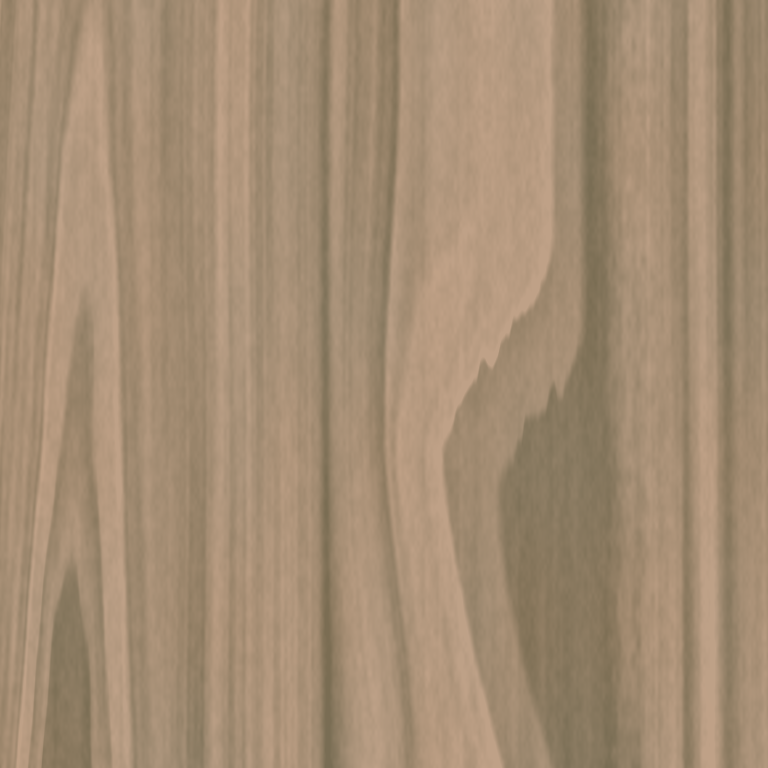
Reproduce this texture procedurally as a WebGL 2 fragment shader.

```glsl
#version 300 es
precision highp float;
// Walnut veneer: nested cathedral arches at the left, straight streaks between,
// and an S-shaped pale figure beside dark heartwood. Each zone gives a tone
// from 0 (olive) to 1 (pinkish tan); fine stretched noise adds the pores.
uniform vec2 u_resolution;
out vec4 fragColor;

float hash(vec2 p) {
  vec3 q = fract(p.xyx * 0.1031);
  q += dot(q, q.yzx + 33.33);
  return fract((q.x + q.y) * q.z);
}

float noise(vec2 p) {
  vec2 i = floor(p), f = fract(p);
  f = f * f * (3.0 - 2.0 * f);
  return mix(mix(hash(i), hash(i + vec2(1, 0)), f.x),
             mix(hash(i + vec2(0, 1)), hash(i + vec2(1, 1)), f.x), f.y);
}

// Long vertical streaks, centred on zero
float streaks(vec2 p) {
  float sum = 0.0, amp = 0.5, freq = 42.0;
  for (int i = 0; i < 3; i++) {
    sum += amp * (noise(vec2(p.x * freq, p.y * 1.1 + float(i) * 17.0)) - 0.5);
    freq *= 2.3;
    amp *= 0.68;
  }
  return sum;
}

float line(float x, float centre, float width) {
  float d = (x - centre) / width;
  return exp(-d * d);
}

float edge(float d, float softness) {
  return smoothstep(-softness, softness, d);
}

// Straight grain with its strongest growth lines
float straightGrain(vec2 p) {
  float x = p.x + 0.006 * (noise(p * vec2(5.0, 2.5)) - 0.5);
  float tone = 0.62 + 0.85 * streaks(vec2(x, p.y));
  tone += 0.13 * line(x, 0.35, 0.06) - 0.13 * line(x, 0.235, 0.03);
  tone += 0.26 * line(x, 0.325, 0.006) + 0.14 * line(x, 0.38, 0.014);
  tone -= 0.2 * line(x, 0.268, 0.008) + 0.5 * line(x, 0.426, 0.007);
  tone -= 0.42 * line(x, 0.893, 0.006) + 0.4 * line(x, 0.947, 0.010);
  tone += 0.25 * line(x, 0.920, 0.011) + 0.12 * line(x, 0.855, 0.018);
  return tone;
}

// Parabolic rings stacked around a leaning axis, wider on the right
float arches(vec2 p, float jag) {
  float side = p.x - 0.085 - 0.035 * p.y;
  float across = side / (0.064 + 0.28 * max(side, 0.0));
  float level = p.y + across * across + 0.08 * jag;
  level += 0.1 * (noise(p * vec2(14.0, 5.0)) - 0.5);
  float tone = mix(0.16, 0.56, edge(level - 0.27, 0.02));
  tone = mix(tone, 0.86, edge(level - 0.57, 0.03));
  tone = mix(tone, 0.56, smoothstep(0.7, 1.3, level));
  tone += 0.16 * line(level, 0.33, 0.05) - 0.16 * line(level, 0.52, 0.05);
  tone += 0.22 * line(level, 0.92, 0.06) - 0.25 * line(level, 1.04, 0.06);
  float outer = noise(vec2(level * 4.0, p.y)) - 0.5;
  tone += 0.5 * outer * smoothstep(0.95, 1.4, level);
  return tone + 0.4 * streaks(p);
}

void main() {
  vec2 p = gl_FragCoord.xy / u_resolution;
  float x = p.x, y = p.y;

  // Ragged height makes the steps break into fibres where they slope
  float jag = mix(noise(vec2(x * 75.0, y * 5.0)), noise(vec2(x * 190.0, y * 9.0)), 0.4) - 0.5;
  float yj = y + 0.06 * jag;

  // Outlines of the pale figure and of the heartwood
  float paleLeft = 0.502 + 0.018 * smoothstep(0.5, 0.9, y)
                 + 0.038 * (1.0 - smoothstep(0.0, 0.45, y));
  float paleRight = 0.575 + 0.145 * smoothstep(0.39, 0.69, yj)
                  + 0.08 * pow(max(0.42 - y, 0.0) / 0.42, 1.4);
  float heartLeft = 0.65 + 0.11 * smoothstep(0.34, 0.59, yj)
                  + 0.07 * pow(max(0.33 - y, 0.0) / 0.33, 1.5);

  // Straight grain bends towards the pale figure
  float bend = smoothstep(0.41, 0.52, x) * (1.0 - smoothstep(0.7, 0.8, x));
  float straight = straightGrain(vec2(x - (paleLeft - 0.505) * bend, y));
  float fine = streaks(p + vec2(3.0, 0.0));

  // Lay the zones over each other from left to right
  float tone = mix(arches(p, jag), straight, smoothstep(0.185, 0.24, x));
  tone -= 0.4 * line(x, paleLeft - 0.006, 0.012);
  float along = (x - paleLeft) / (paleRight - paleLeft);
  float pale = 0.9 + 0.3 * (noise(vec2(along * 8.0, y * 2.2)) - 0.5) + 0.35 * fine;
  pale += 0.1 * line(x, paleRight - 0.006, 0.008) - 0.14 * line(along, 0.12, 0.1);
  pale -= 0.13 * edge(0.53 + 0.09 * smoothstep(0.55, 0.78, yj) - x, 0.008) * smoothstep(0.5, 0.65, y);
  tone = mix(tone, pale, edge(x - paleLeft, 0.005));
  float middle = 0.5 + 0.14 * smoothstep(0.0, 0.06, x - paleRight) + 0.4 * fine;
  tone = mix(tone, middle, edge(x - paleRight, 0.005));
  float heart = 0.16 + 0.4 * fine + 0.14 * (noise(p * vec2(9.0, 3.0)) - 0.5);
  tone = mix(tone, heart, edge(x - heartLeft, 0.007));
  float fade = x - 0.035 * (1.0 - y) * (1.0 - y) + 0.016 * (noise(p * vec2(8.0, 6.0)) - 0.5);
  tone = mix(tone, straight, smoothstep(0.768, 0.812, fade));
  tone = 0.64 + 1.36 * (tone - 0.62);

  // Pores, strongest in the band right of the heartwood
  float speckle = 0.18 + 0.18 * line(x, 0.825, 0.035);
  tone += speckle * (noise(p * vec2(160.0, 50.0)) - 0.5);
  tone += 0.13 * (noise(p * vec2(290.0, 130.0)) - 0.5);

  vec3 colour = mix(vec3(0.525, 0.463, 0.362), vec3(0.71, 0.603, 0.502), clamp(tone, -0.25, 1.2));
  colour += vec3(0.012, -0.002, -0.008) * (noise(p * vec2(16.0, 5.0) + 40.0) - 0.5);
  fragColor = vec4(colour, 1.0);
}
```
